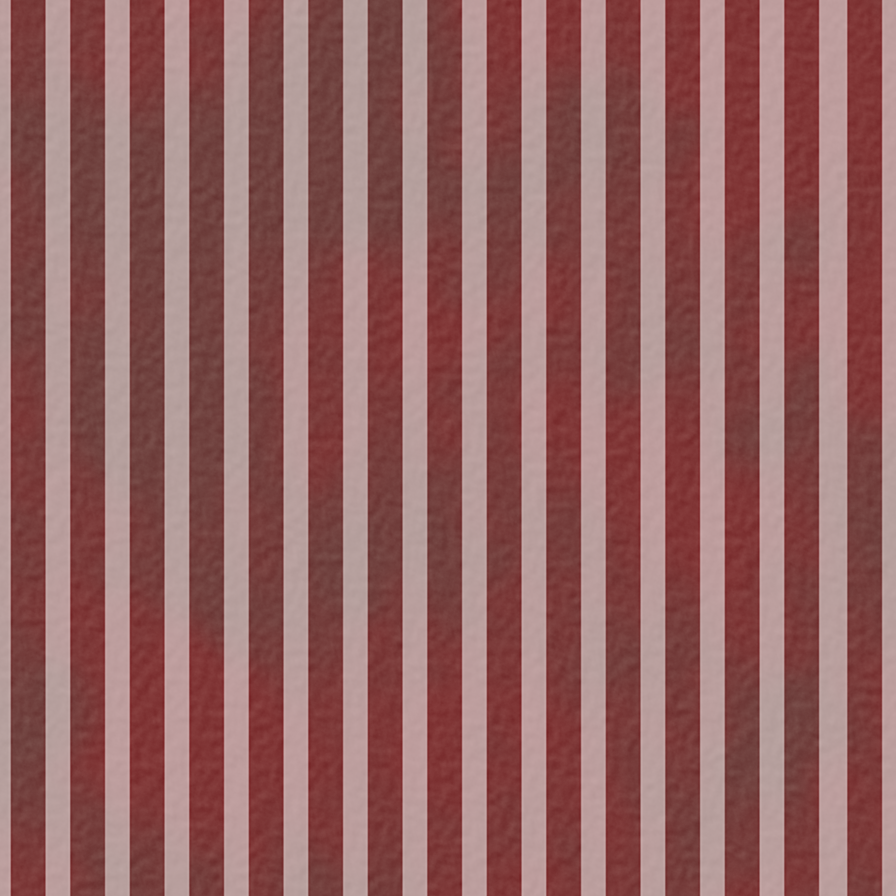
Reproduce this pattern procedurally as a Shadertoy shader.

```glsl
// Vertical dark red and dusty pink stripes with mottled tint and embossed paper grain.
#define PERIOD 0.06641      // stripe repeat: fifteen across
#define DARK_START 0.0120   // left edge of the first dark stripe
#define DARK_WIDTH 0.0388
#define SEAM_X 0.930        // the last stripe sits slightly to the right
#define SEAM_SHIFT 0.0039
#define RIM_WIDTH 0.0022    // fine line along every stripe edge
#define MOTTLE_SCALE 5.0
#define GRAIN_SCALE 120.0
#define GRAIN_DARK 0.085
#define GRAIN_LIGHT 0.035

const vec3 DARK_RED   = vec3(0.505, 0.212, 0.212);
const vec3 DARK_BROWN = vec3(0.440, 0.258, 0.246);
const vec3 PINK_WARM  = vec3(0.745, 0.618, 0.618);
const vec3 PINK_GREY  = vec3(0.712, 0.626, 0.616);

float hash(vec2 p) {
    vec3 q = fract(p.xyx * 0.1031);
    q += dot(q, q.yzx + 33.33);
    return fract((q.x + q.y) * q.z);
}

float noise(vec2 p) {
    vec2 i = floor(p), f = fract(p);
    f = f * f * (3.0 - 2.0 * f);
    return mix(mix(hash(i), hash(i + vec2(1, 0)), f.x),
               mix(hash(i + vec2(0, 1)), hash(i + vec2(1, 1)), f.x), f.y);
}

float fbm(vec2 p) {
    float sum = 0.0, amp = 0.5;
    for (int i = 0; i < 4; i++) {
        sum += amp * noise(p);
        p = mat2(1.6, 1.2, -1.2, 1.6) * p + 17.3;
        amp *= 0.5;
    }
    return sum / 0.9375;
}

// Signed distance to the nearest stripe edge, negative inside dark stripes
float stripeDistance(float x) {
    x -= SEAM_SHIFT * step(SEAM_X, x);
    float center = DARK_START + 0.5 * DARK_WIDTH;
    float offset = mod(x - center + 0.5 * PERIOD, PERIOD) - 0.5 * PERIOD;
    return abs(offset) - 0.5 * DARK_WIDTH;
}

// Paper relief lit from the upper left
float emboss(vec2 uv) {
    vec2 p = uv * GRAIN_SCALE + 40.0;
    vec2 light = vec2(-0.25, 0.35);
    return fbm(p + light) - fbm(p - light);
}

void mainImage(out vec4 fragColor, in vec2 fragCoord) {
    vec2 uv = fragCoord / iResolution.y;
    float pixel = 1.0 / iResolution.y;

    // Stripe mask and edge lines
    float d = stripeDistance(uv.x);
    float soft = max(0.75 * pixel, 0.0012);
    float light = smoothstep(-soft, soft, d);
    float rim = 1.0 - smoothstep(0.5 * RIM_WIDTH, RIM_WIDTH + soft, abs(d));

    // Broad tint variation
    float mottle = smoothstep(0.25, 0.75, fbm(uv * MOTTLE_SCALE + 7.0));
    vec3 dark = mix(DARK_BROWN, DARK_RED, mottle);
    vec3 pink = mix(PINK_GREY, PINK_WARM, mottle);

    // Deeper red rim inside dark stripes, paler rim inside pink ones
    dark -= rim * vec3(0.015, 0.050, 0.045);
    pink += rim * vec3(0.035);

    // Fine relief, with a slight red shift in its hollows
    float grain = emboss(uv);
    dark += grain * GRAIN_DARK * vec3(0.8, 1.1, 1.0);
    pink += grain * GRAIN_LIGHT;

    fragColor = vec4(clamp(mix(dark, pink, light), 0.0, 1.0), 1.0);
}
```
